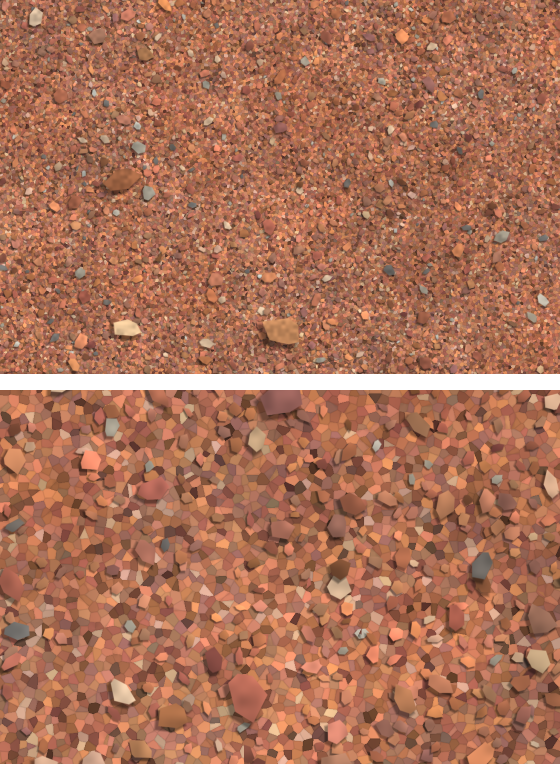
Top: the whole. Bottom: its middle third, enlarged.
Reproduce this texture procedurally as a Shadertoy shader.

```glsl
// Red gravelly soil: a bed of tiny coloured sand grains, overlaid with
// scattered angular stones in growing sizes, from grit to a few broad slabs.
// Sand is a cellular pattern; stones are cut from jittered half-planes.

vec4 hash4(vec3 p) {
    vec4 q = fract(p.xyzx * vec4(0.1031, 0.1030, 0.0973, 0.1099));
    q += dot(q, q.wzxy + 33.33);
    return fract((q.xxyz + q.yzzw) * q.zywx);
}

float valueNoise(vec2 p) {
    vec2 i = floor(p), f = fract(p);
    f = f * f * (3.0 - 2.0 * f);
    float a = hash4(vec3(i, 7.0)).x;
    float b = hash4(vec3(i + vec2(1, 0), 7.0)).x;
    float c = hash4(vec3(i + vec2(0, 1), 7.0)).x;
    float d = hash4(vec3(i + vec2(1, 1), 7.0)).x;
    return mix(mix(a, b, f.x), mix(c, d, f.x), f.y);
}

// Earth tones by share, with a small drift in hue and brightness
vec3 earthColour(vec4 r) {
    vec3 c = r.x < 0.29 ? vec3(0.64, 0.385, 0.285)
           : r.x < 0.49 ? vec3(0.72, 0.475, 0.36)
           : r.x < 0.69 ? vec3(0.59, 0.41, 0.34)
           : r.x < 0.87 ? vec3(0.82, 0.51, 0.36)
           : r.x < 0.94 ? vec3(0.48, 0.29, 0.22)
                        : vec3(0.78, 0.63, 0.52);
    c += (r.y - 0.5) * vec3(0.0, 0.05, -0.05);
    return c * (0.93 + 0.2 * r.z);
}

// Pale, grey and slate minerals
vec3 mineralColour(float t) {
    return t < 0.35 ? vec3(0.82, 0.70, 0.58)
         : t < 0.68 ? vec3(0.61, 0.58, 0.52)
         : t < 0.84 ? vec3(0.74, 0.72, 0.67)
                    : vec3(0.43, 0.41, 0.39);
}

// Closest and second closest grain give the colour and the dark gaps
vec3 sand(vec2 p) {
    vec2 q = p * 130.0, base = floor(q);
    float nearest = 9.0, second = 9.0;
    vec2 id = base;
    for (int y = -1; y <= 1; y++)
    for (int x = -1; x <= 1; x++) {
        vec2 cell = base + vec2(x, y);
        float d = length(q - cell - hash4(vec3(cell, 1.0)).xy);
        if (d < nearest) { second = nearest; nearest = d; id = cell; }
        else second = min(second, d);
    }
    vec4 r = hash4(vec3(id, 2.0));
    float hollow = r.w < 0.09 ? 0.66 : 1.0;
    float gap = smoothstep(0.0, 0.25, second - nearest);
    vec3 grain = mix(vec3(0.65, 0.415, 0.315), earthColour(r), 0.9);
    return grain * hollow * mix(0.93, 1.03, gap);
}

// Signed distance to an angular stone
float stone(vec2 d, float radius, float squash, float angle, vec3 key) {
    float c = cos(angle), s = sin(angle);
    d = vec2(c * d.x + s * d.y, (c * d.y - s * d.x) / squash);
    float dist = -9.0;
    for (int i = 0; i < 6; i++) {
        vec4 r = hash4(key + float(i) * 3.7);
        float a = (float(i) + 0.7 * r.x) * 1.0472;
        dist = max(dist, dot(d, vec2(cos(a), sin(a))) - radius * (0.75 + 0.3 * r.y));
    }
    return dist * squash;
}

// One layer of stones, each with a shadow to the lower left
void scatterStones(inout vec3 col, vec2 p, float scale, float density,
                   float size, float mineralOdds, float tilt, float seed) {
    vec2 q = p * scale, base = floor(q);
    float blur = 0.6 * scale / iResolution.y;
    float mottle = valueNoise(p * 95.0);
    for (int y = -1; y <= 1; y++)
    for (int x = -1; x <= 1; x++) {
        vec2 cell = base + vec2(x, y);
        vec4 r = hash4(vec3(cell, seed));
        vec2 d = q - cell - 0.15 - 0.7 * r.yz;
        if (r.x > density || dot(d, d) > 0.9) continue;

        vec4 s = hash4(vec3(cell, seed + 11.0));
        vec4 tint = hash4(vec3(cell, seed + 23.0));
        float radius = size * (0.65 + 0.45 * s.x);
        float squash = 0.5 + 0.4 * s.y;
        float angle = (s.z - 0.5) * tilt;
        vec3 key = vec3(cell, seed + 37.0);

        float dist = stone(d, radius, squash, angle, key);
        float shadowDist = stone(d + vec2(0.2, 0.22) * radius, radius, squash, angle, key);
        col *= 1.0 - 0.4 * (1.0 - smoothstep(-blur, blur + 0.12 * radius, shadowDist));

        vec3 face = s.w < mineralOdds ? mineralColour(tint.x) : earthColour(tint);
        face *= 1.0 + 0.08 * dot(d, vec2(0.5, 0.85)) / radius;
        face *= 0.88 + 0.26 * mottle;
        col = mix(col, face, 1.0 - smoothstep(-blur, blur, dist));
    }
}

vec3 gravel(vec2 p) {
    float coarse = 0.4 + 1.2 * valueNoise(p * 3.5 + 4.0);
    vec3 col = sand(p);
    scatterStones(col, p, 64.0, 0.40 * coarse, 0.42, 0.06, 3.14, 3.0);
    scatterStones(col, p, 34.0, 0.26 * coarse, 0.42, 0.10, 3.14, 5.0);
    scatterStones(col, p, 17.0, 0.12 * coarse, 0.36, 0.40, 2.4, 9.0);
    scatterStones(col, p, 5.0, 0.06, 0.28, 0.0, 0.6, 13.0);
    // Broad drifts of light and of warmth
    float light = valueNoise(p * 5.0) + valueNoise(p * 13.0 + 3.0) + valueNoise(p * 32.0 + 8.0);
    float warmth = valueNoise(p * 9.0 + 20.0) - 0.5;
    col *= 1.01 + 0.13 * (light - 1.5);
    return col * (1.0 + warmth * vec3(0.05, -0.02, -0.08));
}

void mainImage(out vec4 fragColor, in vec2 fragCoord) {
    // Four samples per pixel keep the fine grains smooth
    vec3 col = vec3(0.0);
    for (int i = 0; i < 4; i++) {
        vec2 shift = vec2(i % 2, i / 2) * 0.5 - 0.25;
        col += gravel((fragCoord + shift) / iResolution.y);
    }
    fragColor = vec4(clamp(col * 0.25, 0.0, 1.0), 1.0);
}
```
